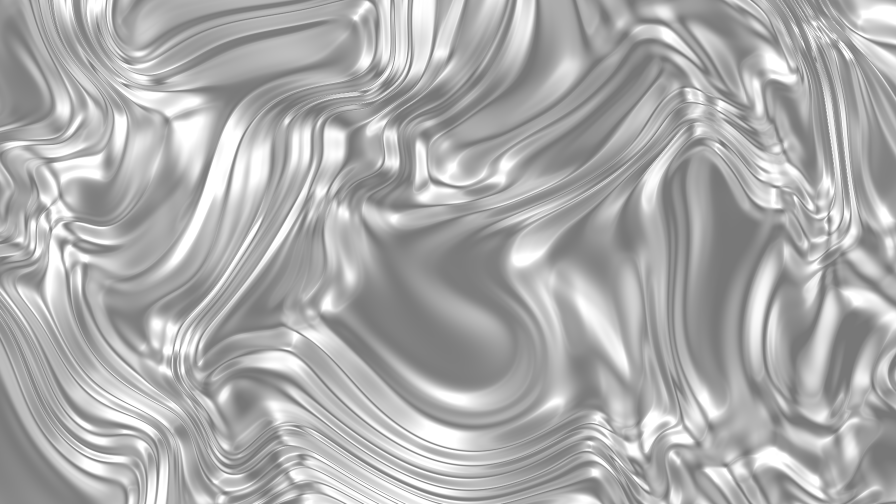
A WebGL 2 fragment shader for this texture:

```glsl
#version 300 es
precision highp float;

uniform vec2 u_resolution;
out vec4 fragColor;

vec2 cellGradient(vec2 cell) {
    float angle = 6.28318 * fract(sin(dot(cell, vec2(127.1, 311.7))) * 4375.85);
    return vec2(cos(angle), sin(angle));
}

float gradientNoise(vec2 p) {
    vec2 i = floor(p), f = p - i;
    vec2 u = f * f * f * (f * (f * 6.0 - 15.0) + 10.0);
    vec2 e = vec2(1.0, 0.0);
    float a = dot(cellGradient(i), f);
    float b = dot(cellGradient(i + e.xy), f - e.xy);
    float c = dot(cellGradient(i + e.yx), f - e.yx);
    float d = dot(cellGradient(i + e.xx), f - e.xx);
    return mix(mix(a, b, u.x), mix(c, d, u.x), u.y);
}

vec2 noisePair(vec2 p) {
    return vec2(gradientNoise(p + 3.7), gradientNoise(p + vec2(17.3, 41.9)));
}

// Height of the molten surface: streaks that follow a folded flow
float relief(vec2 p) {
    vec2 q = p + 0.48 * noisePair(p * 1.6);
    q += 0.16 * noisePair(q * 4.0 + 9.0);

    float bowl = length((q - vec2(1.2, 1.15)) * vec2(1.0, 0.55));
    float flow = 0.6 * bowl + 0.45 * gradientNoise(q * 1.8 + 25.0);
    float along = dot(q, vec2(1.3, -1.1));

    float height = 0.25 * flow;
    height += 0.060 * gradientNoise(vec2(flow * 17.0, along * 1.3));
    height += 0.010 * gradientNoise(vec2(flow * 40.0, along * 2.2 + 50.0));
    height += 0.045 * gradientNoise(q * 6.5 + 70.0);
    return height;
}

float wave(float phase) {
    return 0.5 + 0.5 * sin(phase);
}

// Studio surroundings mirrored by the surface
float reflectedTone(vec2 p) {
    const float stepSize = 0.0015;
    float h = relief(p);
    vec2 slope = vec2(relief(p + vec2(stepSize, 0.0)) - h,
                      relief(p + vec2(0.0, stepSize)) - h) / stepSize;
    vec2 n = slope / sqrt(1.0 + dot(slope, slope));

    float broad = gradientNoise(p * 1.7 + 12.0);
    float key = wave(n.x * 5.0 + n.y * 3.2 - 1.2 + broad);
    float fill = wave(n.y * 6.0 - n.x * 2.6 - 0.9);
    float light = clamp(0.58 * key + 0.42 * fill + 0.18 * broad, 0.0, 1.0);

    float glint = pow(wave(n.x * 7.0 - n.y * 5.0 + 2.8), 14.0);
    return 0.47 + 0.36 * light + 0.2 * pow(light, 4.0) + 0.13 * glint * light;
}

void main() {
    // Four samples smooth the thin creases
    float tone = 0.0;
    for (int y = 0; y < 2; y++) {
        for (int x = 0; x < 2; x++) {
            vec2 offset = vec2(x, y) * 0.5 - 0.25;
            tone += min(reflectedTone((gl_FragCoord.xy + offset) / u_resolution.y), 1.0);
        }
    }
    fragColor = vec4(vec3(tone * 0.25), 1.0);
}
```
